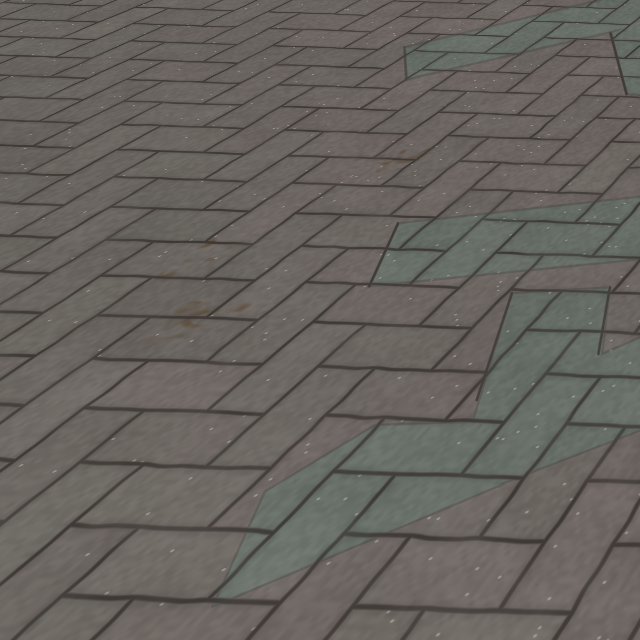
This texture is drawn by a three.js fragment shader. Its source:

```glsl
varying vec2 vUv;

const vec3 BRICK_GREY = vec3(0.425, 0.410, 0.387);
const vec3 BRICK_ROSE = vec3(0.440, 0.402, 0.392);
const vec3 GREEN_PAINT = vec3(0.405, 0.440, 0.412);
const vec3 JOINT_COLOR = vec3(0.235, 0.212, 0.200);
const vec3 RUST_COLOR = vec3(0.34, 0.25, 0.15);
const vec3 GLINT_COLOR = vec3(0.68, 0.67, 0.65);

float hash(vec2 p) {
  return fract(sin(dot(p, vec2(127.1, 311.7))) * 43758.5453);
}

float noise(vec2 p) {
  vec2 i = floor(p);
  vec2 f = fract(p);
  f = f * f * (3.0 - 2.0 * f);
  return mix(mix(hash(i), hash(i + vec2(1.0, 0.0)), f.x),
             mix(hash(i + vec2(0.0, 1.0)), hash(i + 1.0), f.x), f.y);
}

float fbm(vec2 p) {
  float sum = 0.0;
  float gain = 0.5;
  for (int i = 0; i < 4; i++) {
    sum += gain * noise(p);
    p = p * 2.03 + 7.1;
    gain *= 0.5;
  }
  return sum;
}

// Ground coordinates, one unit per brick width
vec2 groundPlane(vec2 uv) {
  float depth = 1.768 - uv.y - 0.035 * uv.x;
  return vec2((uv.x - 1.917) / (0.0669 * depth) + 20.04, 24.08 / depth - 18.20);
}

// Two-by-one herringbone: xy = brick id, z = distance to its edge
vec3 herringbone(vec2 p) {
  vec2 cell = floor(p);
  vec2 local = fract(p);
  float k = mod(cell.x + cell.y, 4.0);
  bool across = k < 1.5;
  vec2 part = across ? vec2(k, 0.0) : vec2(0.0, k - 2.0);
  vec2 size = across ? vec2(2.0, 1.0) : vec2(1.0, 2.0);
  local += part;
  vec2 edge = min(local, size - local);
  return vec3(cell - part, min(edge.x, edge.y));
}

float leftOf(vec2 p, vec2 a, vec2 b) {
  vec2 dir = normalize(b - a);
  return dir.x * (p.y - a.y) - dir.y * (p.x - a.x);
}

// Convex quad, counterclockwise, positive inside
float quad(vec2 p, vec2 a, vec2 b, vec2 c, vec2 d) {
  return min(min(leftOf(p, a, b), leftOf(p, b, c)),
             min(leftOf(p, c, d), leftOf(p, d, a)));
}

float paintField(vec2 p) {
  float upperBand = quad(p, vec2(0.635, 0.876), vec2(1.02, 0.965), vec2(1.02, 1.02), vec2(0.632, 0.926));
  float corner = quad(p, vec2(0.979, 0.853), vec2(1.02, 0.85), vec2(1.02, 0.98), vec2(0.954, 0.948));
  float middleBand = quad(p, vec2(0.577, 0.553), vec2(1.02, 0.597), vec2(1.02, 0.695), vec2(0.622, 0.651));
  float stem = quad(p, vec2(0.735, 0.33), vec2(0.935, 0.40), vec2(0.953, 0.551), vec2(0.80, 0.542));
  float rightArm = quad(p, vec2(0.76, 0.235), vec2(1.02, 0.335), vec2(1.02, 0.482), vec2(0.745, 0.36));
  float tip = quad(p, vec2(0.332, 0.052), vec2(0.785, 0.243), vec2(0.586, 0.336), vec2(0.414, 0.232));
  float shoulder = quad(p, vec2(0.414, 0.225), vec2(0.78, 0.24), vec2(0.77, 0.342), vec2(0.586, 0.336));
  float bands = max(max(upperBand, corner), middleBand);
  return max(max(bands, max(stem, rightArm)), max(tip, shoulder));
}

float cutLine(vec2 p, vec2 a, vec2 b) {
  vec2 ab = b - a;
  float t = clamp(dot(p - a, ab) / dot(ab, ab), 0.0, 1.0);
  return 1.0 - smoothstep(0.0008, 0.0034, length(p - a - ab * t));
}

// Scattered dots, one possible dot per cell
float dots(vec2 p, float density, float radius) {
  vec2 cell = floor(p);
  vec2 center = 0.3 + 0.4 * vec2(hash(cell + 3.7), hash(cell + 8.2));
  float present = step(hash(cell), density);
  return present * (1.0 - smoothstep(radius * 0.3, radius, length(fract(p) - center)));
}

void main() {
  vec2 ground = groundPlane(vUv);
  vec2 wobble = vec2(noise(ground * 3.0), noise(ground * 3.0 + 19.0)) - 0.5;
  vec3 brick = herringbone(ground + 0.035 * wobble);

  // Brick tint and paint
  float rosy = clamp(0.15 + 0.5 * vUv.x + 0.5 * (hash(brick.xy + 5.3) - 0.5), 0.0, 1.0);
  vec3 color = mix(BRICK_GREY, BRICK_ROSE, rosy);
  float field = paintField(vUv);
  float paint = smoothstep(-0.0012, 0.0012, field);
  color = mix(color, GREEN_PAINT, 0.92 * paint);

  // Wear and grain
  color *= 0.97 + 0.055 * (hash(brick.xy) - 0.5) + 0.04 * (1.0 - vUv.y);
  color += 0.045 * (fbm(ground * 1.3) - 0.47);
  color += 0.045 * (noise(ground * vec2(14.0, 11.0)) - 0.5);
  float rust = dots(ground * 0.6 + 0.8 * wobble, 0.05, 0.22) * noise(ground * 7.0);
  color = mix(color, RUST_COLOR, 0.6 * rust);
  float glints = dots(ground * 8.0, 0.015 + 0.035 * vUv.x * (1.0 - vUv.y), 0.28);
  color = mix(color, GLINT_COLOR, 0.65 * glints);

  // Joints and cuts around the paint
  float joint = 1.0 - smoothstep(0.012, 0.058, brick.z);
  joint *= 0.62 + 0.36 * noise(ground * 1.7 + 31.0);
  float soil = 1.0 - smoothstep(0.02, 0.16, brick.z);
  color *= 1.0 - 0.07 * soil;
  float cut = 0.3 * (1.0 - smoothstep(0.0006, 0.003, abs(field)));
  cut = max(cut, 0.6 * cutLine(vUv, vec2(0.632, 0.926), vec2(0.635, 0.876)));
  cut = max(cut, 0.9 * cutLine(vUv, vec2(0.954, 0.948), vec2(0.979, 0.853)));
  cut = max(cut, 0.9 * cutLine(vUv, vec2(0.622, 0.651), vec2(0.577, 0.553)));
  cut = max(cut, 0.8 * cutLine(vUv, vec2(0.800, 0.542), vec2(0.745, 0.375)));
  cut = max(cut, 0.8 * cutLine(vUv, vec2(0.953, 0.551), vec2(0.935, 0.447)));
  color = mix(color, JOINT_COLOR, max(joint, cut));

  gl_FragColor = vec4(color, 1.0);
}
```
